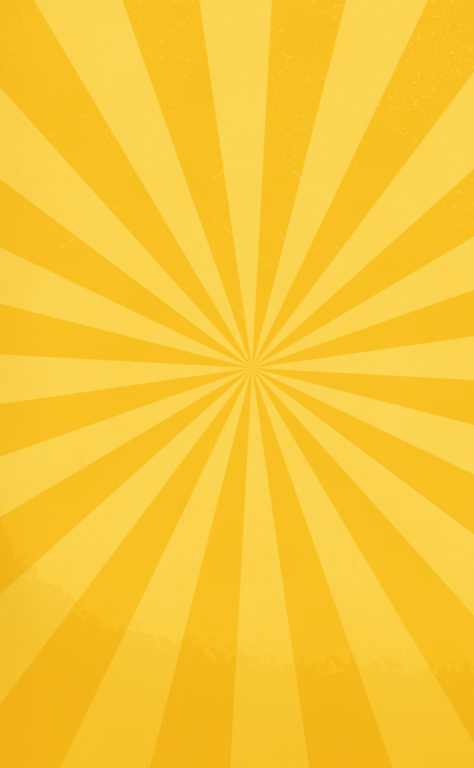
Reproduce this background procedurally as a Shadertoy shader.

```glsl
// Yellow sunburst: sixteen pale rays fan out from a point near the middle.
// Rays come from the sine of the polar angle; gradient noise gives the paper
// mottling, flakes and the worn lower border, and a loop scatters scratches.

const vec2  CENTRE      = vec2(0.5316, 0.5208); // share of width and height
const float RAY_COUNT   = 16.0;
const float RAY_TURN    = 1.5167;               // angle of one ray edge
const vec3  GOLD        = vec3(0.972, 0.754, 0.132);
const vec3  RAY_OUTER   = vec3(0.980, 0.807, 0.240);
const vec3  RAY_INNER   = vec3(0.984, 0.840, 0.340);
const vec3  FLAKE       = vec3(0.985, 0.845, 0.350);
const vec3  WORN_SHADE  = vec3(0.977, 0.938, 0.700);
const int   SCRATCHES   = 44;
const float SCRATCH_WIDTH = 0.0007;

vec2 hash2(vec2 p) {
    vec3 q = fract(vec3(p.xyx) * vec3(0.1031, 0.1030, 0.0973));
    q += dot(q, q.yzx + 33.33);
    return fract((q.xx + q.yz) * q.zy);
}

float gradientCorner(vec2 cell, vec2 corner, vec2 f) {
    float angle = 6.2832 * hash2(cell + corner).x;
    return dot(vec2(cos(angle), sin(angle)), f - corner);
}

// Gradient noise, about -0.7 to 0.7
float noise(vec2 p) {
    vec2 i = floor(p), f = p - i;
    vec2 u = f * f * f * (f * (f * 6.0 - 15.0) + 10.0);
    float low  = mix(gradientCorner(i, vec2(0, 0), f), gradientCorner(i, vec2(1, 0), f), u.x);
    float high = mix(gradientCorner(i, vec2(0, 1), f), gradientCorner(i, vec2(1, 1), f), u.x);
    return mix(low, high, u.y);
}

float fbm(vec2 p) {
    float sum = 0.0, gain = 0.6;
    for (int i = 0; i < 5; i++) {
        sum += gain * noise(p);
        p = mat2(1.6, 1.2, -1.2, 1.6) * p + 7.3;
        gain *= 0.6;
    }
    return sum;
}

float segmentDistance(vec2 p, vec2 a, vec2 b) {
    vec2 ab = b - a;
    return length(p - a - ab * clamp(dot(p - a, ab) / dot(ab, ab), 0.0, 1.0));
}

// Pale ray coverage, softened by one pixel across its edges
float rays(vec2 d, float pixel) {
    float wave = sin(RAY_COUNT * (atan(d.y, d.x) - RAY_TURN));
    float soft = RAY_COUNT * pixel / max(length(d), pixel);
    return smoothstep(-soft, soft, wave);
}

// Thin strokes in the upper half: rising on the left, falling on the right
float scratches(vec2 p, float aspect, float pixel) {
    float cover = 0.0;
    for (int i = 0; i < SCRATCHES; i++) {
        vec2 place = hash2(vec2(float(i), 3.7));
        vec2 shape = hash2(vec2(float(i), 19.1));
        vec2 start = vec2(place.x * aspect, mix(0.47, 1.0, place.y));
        float slope = place.x < 0.42 ? 0.55 : -0.75;
        slope += 0.5 * (shape.x - 0.5);
        vec2 reach = vec2(cos(slope), sin(slope)) * mix(0.015, 0.11, shape.y * shape.y);
        float d = segmentDistance(p, start, start + reach);
        float line = 1.0 - smoothstep(0.0, SCRATCH_WIDTH + pixel, d);
        cover = max(cover, line * mix(0.25, 0.75, shape.x));
    }
    return cover * smoothstep(-0.25, 0.25, noise(p * 90.0));
}

void mainImage(out vec4 fragColor, in vec2 fragCoord) {
    float pixel = 1.0 / iResolution.y;
    float aspect = iResolution.x * pixel;
    vec2 p = fragCoord * pixel;
    vec2 across = fragCoord / iResolution.xy;
    vec2 d = p - CENTRE * vec2(aspect, 1.0);

    float broad = fbm(p * 9.0);
    float grain = fbm(p * 75.0 + 31.0);
    float fleck = noise(p * 210.0);

    // Rays: palest through the upper middle and right, deeper low and left
    float ray = rays(d, pixel);
    float pale = 0.80 - 1.5 * max(-d.y - 0.10, 0.0) - 0.9 * max(-d.x - 0.12, 0.0);
    pale += 0.40 * broad + 0.35 * grain;
    vec3 rayColor = mix(RAY_OUTER, RAY_INNER, clamp(pale, -0.3, 1.1));
    vec3 color = mix(GOLD + 0.010 * broad, rayColor, ray);

    // Flakes gather toward the upper right
    float dusty = smoothstep(0.40, 0.95, across.y) * mix(0.35, 1.0, across.x);
    float flakes = smoothstep(0.24, 0.50, fleck + 0.45 * grain + 0.18 * broad - 0.16 * (1.0 - dusty));
    color = mix(color, FLAKE, flakes * mix(0.12, 0.55, dusty));
    color = mix(color, FLAKE, 0.75 * scratches(p, aspect, pixel));

    // Worn lower border, climbing at the left side
    float border = 0.165 - 0.035 * across.x + 0.17 * exp(-across.x / 0.14);
    float depth = border - p.y + 0.055 * broad + 0.055 * grain;
    float worn = smoothstep(-0.008, 0.012, depth) * mix(0.65, 1.0, smoothstep(0.0, 0.12, depth));
    color *= mix(vec3(1.0), WORN_SHADE, worn);

    // Soft fading of the low rays and a faint darker left margin
    float low = ray * smoothstep(0.30, 0.0, p.y);
    color = mix(color, vec3(0.975, 0.765, 0.155), 0.45 * low);
    color *= 1.0 - vec3(0.010, 0.020, 0.060) * smoothstep(0.12, 0.0, across.x);

    fragColor = vec4(color, 1.0);
}
```
